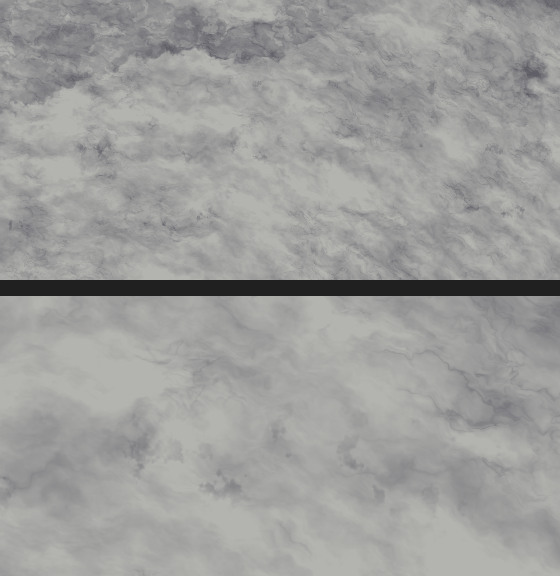
Top, the full canvas; bottom, a detail of the centre.
A Shadertoy shader for this texture:

```glsl
// A polished slab of grey-white marble: slanted smoky streaks and short hair veins
// over a pale ground, crossed at the top by a dark pebbly band. Built from stretched
// fractal noise, ridges of that noise, and cell distances for the pebbles.

const vec3  PALE_STONE  = vec3(0.690, 0.690, 0.677);
const vec3  DARK_STONE  = vec3(0.430, 0.425, 0.450);
const float GROUND_TONE = 0.13;             // average greyness outside the band
const float BAND_TONE   = 0.50;             // average greyness inside the band
const float CLOUD_DEPTH = 1.05;             // contrast of the smoky streaks
const float WISP_DEPTH  = 0.22;             // strength of the soft wisps
const float THREAD_DEPTH = 0.36;            // strength of the hair veins
const float MOTTLE_DEPTH = 0.22;            // fine grain of the stone
const float ROUGHNESS   = 0.60;             // share kept by each finer octave
const vec2  STREAK_SCALE = vec2(9.0, 20.0); // frequency along and across streaks
const vec2  PEBBLE_SCALE = vec2(24.0, 36.0);
const vec2  SLAB_CENTRE = vec2(1.0, 0.5);

float hash(vec2 p) {
    return fract(sin(dot(p, vec2(127.1, 311.7))) * 43758.5453);
}

float noise(vec2 p) {
    vec2 i = floor(p), f = fract(p);
    f = f * f * (3.0 - 2.0 * f);
    return mix(mix(hash(i), hash(i + vec2(1, 0)), f.x),
               mix(hash(i + vec2(0, 1)), hash(i + vec2(1, 1)), f.x), f.y);
}

float fbm(vec2 p) {
    float sum = 0.0, total = 0.0, weight = 1.0;
    for (int i = 0; i < 5; i++) {
        sum += weight * noise(p);
        total += weight;
        p = p * 2.03 + vec2(7.3, 3.1);
        weight *= ROUGHNESS;
    }
    return sum / total;
}

float bump(float x, float centre, float width) {
    float t = (x - centre) / width;
    return exp(-t * t);
}

float blob(vec2 p, vec2 centre, vec2 size) {
    vec2 t = (p - centre) / size;
    return exp(-dot(t, t));
}

// Thin lines where the noise crosses its middle value
float threads(vec2 p, float sharpness) {
    return exp(-abs(fbm(p) - 0.5) * sharpness);
}

// Pale rounded pebbles of random brightness
float pebbles(vec2 p) {
    vec2 cell = floor(p);
    float nearest = 9.0, shade = 0.0;
    for (int y = -1; y <= 1; y++)
    for (int x = -1; x <= 1; x++) {
        vec2 id = cell + vec2(x, y);
        float d = length(p - id - 0.15 - 0.7 * vec2(hash(id), hash(id + 41.7)));
        if (d < nearest) { nearest = d; shade = hash(id + 13.1); }
    }
    return smoothstep(0.58, 0.3, nearest) * shade;
}

// Lower and upper outlines of the dark band
float bandFloor(float x) {
    return 0.60 + 0.22 * smoothstep(-0.1, 0.7, x) - 0.05 * bump(x, 0.88, 0.1)
         + 0.20 * smoothstep(0.95, 1.5, x);
}

float bandRoof(float x) {
    return 1.03 - 0.11 * bump(x, 0.86, 0.22) + 0.1 * smoothstep(0.95, 1.15, x);
}

void mainImage(out vec4 fragColor, in vec2 fragCoord) {
    vec2 p = fragCoord / iResolution.y;
    vec2 warp = vec2(fbm(p * 4.0), fbm(p * 4.0 + 31.7)) - 0.5;
    vec2 jag = vec2(fbm(p * 13.0 + 5.2), fbm(p * 13.0 + 17.9)) - 0.5;

    // Streak frame: falls to the right, steeper on the right side
    float angle = mix(0.26, 0.58, smoothstep(0.0, 2.0, p.x));
    vec2 along = vec2(cos(angle), -sin(angle));
    vec2 q = p - SLAB_CENTRE + 0.05 * warp + 0.05 * jag;
    vec2 s = vec2(dot(q, along), dot(q, vec2(-along.y, along.x)));

    // Broad light and grey regions
    float region = 0.42 * (fbm(p * 2.6 + 9.4) - 0.5)
                 + 0.10 * smoothstep(1.05, 1.6, p.x)
                 + 0.10 * blob(p, vec2(0.2, 0.15), vec2(0.5, 0.16))
                 + 0.12 * blob(p, vec2(1.3, 0.75), vec2(0.25, 0.2))
                 - 0.11 * blob(p, vec2(0.65, 0.62), vec2(0.45, 0.16))
                 - 0.11 * blob(p, vec2(1.2, 0.25), vec2(0.3, 0.2))
                 - 0.13 * blob(p, vec2(1.58, 0.88), vec2(0.2, 0.1));

    // Smoky ground, soft wisps, short hair veins and grain
    float cloud = fbm(s * STREAK_SCALE + 20.0) - 0.5;
    float mottle = fbm(p * 42.0 + 3.0) - 0.5;
    float veinPatch = smoothstep(0.38, 0.62, fbm(p * 5.5 + 50.0) + region);
    float dashes = smoothstep(0.38, 0.68, noise(s * vec2(13.0, 26.0) + 4.0));
    float hair = threads(s * STREAK_SCALE * 0.7 + 70.0, 40.0) * dashes
               + 0.7 * threads(q * vec2(10.0, 14.0) + 35.0, 45.0) * (1.0 - dashes);
    float wisp = threads(s * STREAK_SCALE * 1.3 + 55.0, 16.0);
    float grey = GROUND_TONE + region + CLOUD_DEPTH * cloud + MOTTLE_DEPTH * mottle
               + veinPatch * (WISP_DEPTH * wisp + THREAD_DEPTH * hair);

    // Broken, nearly level cracks with small dark flecks
    for (int i = 0; i < 3; i++) {
        float k = float(i);
        float level = 0.22 + 0.24 * k + 0.04 * (p.x - 1.0) * (1.0 - k);
        float off = abs(p.y - level + 0.07 * warp.y + 0.08 * jag.y);
        float broken = smoothstep(0.45, 0.65, noise(vec2(p.x * 9.0, k * 8.3)));
        float fleck = smoothstep(0.63, 0.74, fbm(p * vec2(24.0, 19.0) + k * 9.0));
        grey += 0.22 * broken * exp(-off / 0.006) + 0.5 * fleck * exp(-off / 0.03);
    }

    // Faint smoky vein rising to the right
    vec2 rise = p - vec2(0.86, 0.52) + 0.15 * jag;
    grey += 0.2 * bump(rise.y - 0.55 * rise.x, 0.0, 0.016) * bump(rise.x, 0.0, 0.14);

    // Upright dark vein near the right edge, swelling into knots
    float upright = abs(p.x - 1.90 + 0.12 * warp.x + 0.2 * jag.x);
    float knot = bump(p.y, 0.72, 0.07) + 0.6 * bump(p.y, 0.48, 0.04);
    grey += smoothstep(0.35, 0.45, p.y) * smoothstep(0.88, 0.78, p.y)
          * (0.16 * exp(-upright / 0.008) + 0.5 * knot * bump(upright, 0.0, 0.03));

    // Dark band, fading out to the right, and its return in the far corner
    float edge = p.y + 0.06 * warp.y + 0.12 * jag.y;
    float rim = edge - bandFloor(p.x);
    float band = smoothstep(-0.006, 0.012, rim)
               * smoothstep(-0.01, 0.02, bandRoof(p.x) - edge)
               * smoothstep(1.55, 1.05, p.x);
    float corner = smoothstep(-0.01, 0.04, edge - 1.02 + 0.28 * (p.x - 1.6))
                 * smoothstep(1.5, 1.7, p.x);
    float heart = bump(p.x, 0.85, 0.35);
    float bandGrey = BAND_TONE + 0.18 * heart + 1.2 * cloud + MOTTLE_DEPTH * mottle
                   + 0.26 * exp(-max(rim, 0.0) / 0.03)
                   + 0.3 * threads(s * STREAK_SCALE * 0.8 + 90.0, 28.0)
                   - mix(0.26, 0.42, heart) * pebbles(s * PEBBLE_SCALE + 3.0 * jag);
    grey = mix(grey, bandGrey, max(band, 0.85 * corner));

    fragColor = vec4(mix(PALE_STONE, DARK_STONE, clamp(grey, -0.04, 1.2)), 1.0);
}
```
